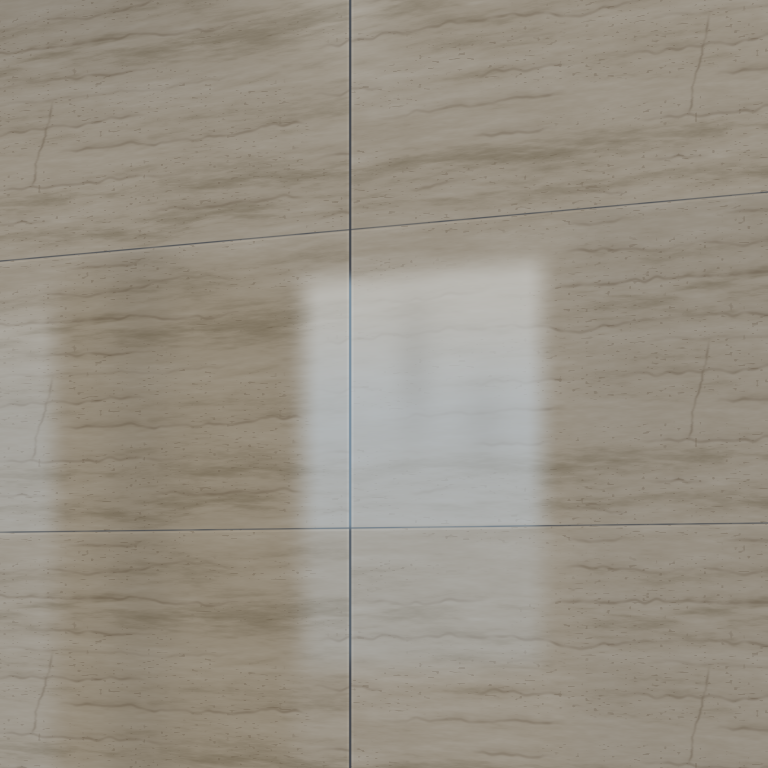
Reproduce this texture procedurally as a Shadertoy shader.

```glsl
// Polished travertine wall: large slabs sharing one vein layout, split by thin joints.
// Slab coordinates follow the converging joints; streaks come from stretched value noise,
// and soft boxes lay blurred window reflections over the stone.

const vec3 STONE = vec3(0.595, 0.562, 0.508);
const vec3 STONE_DARK = vec3(0.465, 0.425, 0.350);
const vec3 STONE_LIGHT = vec3(0.655, 0.635, 0.600);
const vec3 VEIN = vec3(0.37, 0.31, 0.24);
const vec3 JOINT = vec3(0.22, 0.24, 0.27);
const vec3 JOINT_LIT = vec3(0.44, 0.53, 0.60);
const vec3 GLARE_WARM = vec3(0.765, 0.765, 0.755);
const vec3 GLARE_COOL = vec3(0.725, 0.755, 0.780);
const float JOINT_X = 0.456;
const float SLAB_WIDTH = 0.855;

float hash(vec2 p) {
    vec3 q = fract(vec3(p.xyx) * 0.1031);
    q += dot(q, q.yzx + 33.33);
    return fract((q.x + q.y) * q.z);
}

float noise(vec2 p) {
    vec2 i = floor(p), f = fract(p);
    f = f * f * (3.0 - 2.0 * f);
    return mix(mix(hash(i), hash(i + vec2(1, 0)), f.x),
               mix(hash(i + vec2(0, 1)), hash(i + vec2(1, 1)), f.x), f.y);
}

float fbm(vec2 p) {
    float sum = 0.0, amp = 0.5;
    for (int i = 0; i < 5; i++) {
        sum += amp * noise(p);
        p = p * 2.03 + 17.3;
        amp *= 0.5;
    }
    return sum;
}

float bump(float x, float center, float width) {
    float d = (x - center) / width;
    return exp(-d * d);
}

float line(float dist, float halfWidth, float aa) {
    return 1.0 - smoothstep(halfWidth - aa, halfWidth + aa, abs(dist));
}

float softBox(vec2 p, vec2 lo, vec2 hi, vec2 soft) {
    vec2 m = smoothstep(lo - soft, lo + soft, p) * (1.0 - smoothstep(hi - soft, hi + soft, p));
    return m.x * m.y;
}

// Broken wavy veins at jittered heights; t is the position inside one slab
float veins(vec2 t) {
    float sum = 0.0;
    for (int i = 0; i < 10; i++) {
        float k = float(i);
        float wave = 0.06 * (fbm(vec2(t.x * 8.0, k * 9.1)) - 0.5)
                   + 0.016 * (noise(vec2(t.x * 60.0, k * 5.7)) - 0.5);
        float d = t.y - (k + 0.2 + 0.6 * hash(vec2(k, 4.0))) / 10.0 - wave;
        float breaks = smoothstep(0.48, 0.75, noise(vec2(t.x * 8.0, k * 3.7 + 50.0)));
        breaks *= 0.4 + 0.8 * noise(vec2(t.x * 70.0, k * 2.3));
        float shade = smoothstep(0.0, 0.004, d) * exp(-max(d, 0.0) * 60.0);
        sum += breaks * (0.7 * bump(d, 0.0, 0.0045) + 0.3 * shade);
    }
    return min(sum, 1.0);
}

vec3 stoneColor(vec2 t) {
    vec2 w = t + vec2(0.0, 0.05 * (fbm(t * vec2(6.0, 5.0)) - 0.5));
    float clouds = fbm(w * vec2(4.0, 12.0) + 3.0) - 0.48;
    float streaks = fbm(w * vec2(13.0, 48.0) + 21.0) - 0.48;
    float mottle = fbm(t * vec2(60.0, 110.0) + 5.0) - 0.48;
    float bands = bump(w.y, 0.72, 0.06) + bump(w.y, 0.21, 0.04) + 0.9 * bump(w.y, 0.08, 0.035);
    float dark = 0.30 * bands * smoothstep(0.3, 0.65, fbm(w * vec2(9.0, 34.0)));
    float tone = 0.65 * clouds + 0.50 * streaks + 0.28 * mottle - dark + 0.075;
    vec3 col = mix(STONE, STONE_DARK, clamp(-tone * 1.7, 0.0, 1.0));
    col = mix(col, STONE_LIGHT, clamp(tone * 1.6, 0.0, 1.0));
    col = mix(col, VEIN, 0.42 * veins(t));
    // Fine pits, then one slanted hairline crack
    float pits = smoothstep(0.80, 0.97, noise(t * vec2(150.0, 190.0) + 7.0));
    col = mix(col, VEIN, 0.25 * pits * smoothstep(0.42, 0.6, noise(t * vec2(6.0, 14.0))));
    float crackX = 0.515 + 0.11 * (t.y - 0.27) + 0.012 * (fbm(vec2(t.y * 34.0, 2.0)) - 0.5);
    float span = smoothstep(0.24, 0.30, t.y) * (1.0 - smoothstep(0.52, 0.58, t.y));
    float crack = span * bump(t.x, crackX, 0.0022) * (0.3 + 0.7 * noise(vec2(t.y * 50.0, 8.0)));
    return mix(col, VEIN, 0.42 * crack);
}

void mainImage(out vec4 fragColor, in vec2 fragCoord) {
    vec2 p = fragCoord / iResolution.xy;
    float aa = 0.75 / min(iResolution.x, iResolution.y);

    // Rows fan out between two reference joints
    float rowBase = 0.307 + 0.012 * p.x;
    float rowHeight = 0.353 + 0.078 * p.x;
    vec2 slab = vec2((p.x - JOINT_X) / SLAB_WIDTH, (p.y - rowBase) / rowHeight);
    vec3 col = stoneColor(fract(slab));

    // Uneven room light
    float below = 1.0 - smoothstep(-0.01, 0.01, slab.y - 1.0);
    float shadow = softBox(p, vec2(0.08, -1.0), vec2(0.38, 0.64), vec2(0.03, 0.06));
    col *= 1.0 - vec3(0.03, 0.045, 0.075) * shadow - 0.05 * below * bump(p.x, 0.18, 0.05);
    col *= 1.0 - 0.07 * smoothstep(0.75, 1.05, p.y) * (1.0 - smoothstep(0.1, 0.45, p.x));
    col *= 1.0 - 0.03 * below * smoothstep(0.70, 0.80, p.x);

    // Window reflections, weaker on the lowest row
    float upper = smoothstep(-0.015, 0.015, slab.y);
    float windowTop = 0.635 + 0.09 * (p.x - 0.39);
    float window = softBox(p, vec2(0.395, 0.13), vec2(0.707, windowTop), vec2(0.024, 0.026));
    float smudge = bump(p.x, 0.54, 0.025) * bump(p.y, 0.52, 0.08)
                 + 0.7 * bump(p.x, 0.63, 0.03) * bump(p.y, 0.45, 0.06);
    float fade = mix(0.62, 0.76, smoothstep(0.32, 0.52, p.y));
    float glare = window * (mix(0.34, fade, upper) - 0.04 * smudge);
    float side = softBox(p, vec2(-1.0, -1.0), vec2(0.07, 0.60), vec2(0.020, 0.04));
    glare = max(glare, side * mix(0.13, 0.36, upper));
    glare = max(glare, 0.22 * bump(p.x, 0.45, 0.07) * smoothstep(0.82, 1.0, p.y));
    vec3 glareColor = mix(GLARE_COOL, GLARE_WARM, smoothstep(0.42, 0.64, p.y)) - 0.04 * smudge;
    col = mix(col, glareColor, glare);

    // Joints: thin, unevenly filled, with a faint pale lip
    float dx = p.x - JOINT_X;
    float dy = (fract(slab.y + 0.5) - 0.5) * rowHeight;
    col += 0.025 * (line(abs(dx) - 0.0032, 0.0012, aa) + line(dy + 0.0028, 0.0010, aa));
    vec3 jointColor = mix(JOINT, JOINT_LIT, smoothstep(0.1, 0.7, glare));
    float fill = 0.45 + 0.30 * noise(vec2(p.x * 45.0, floor(slab.y + 0.5)));
    col = mix(col, jointColor, fill * line(dy, 0.0008, aa));
    col = mix(col, jointColor, 0.88 * line(dx, 0.0014, aa));
    fragColor = vec4(clamp(col, 0.0, 1.0), 1.0);
}
```
